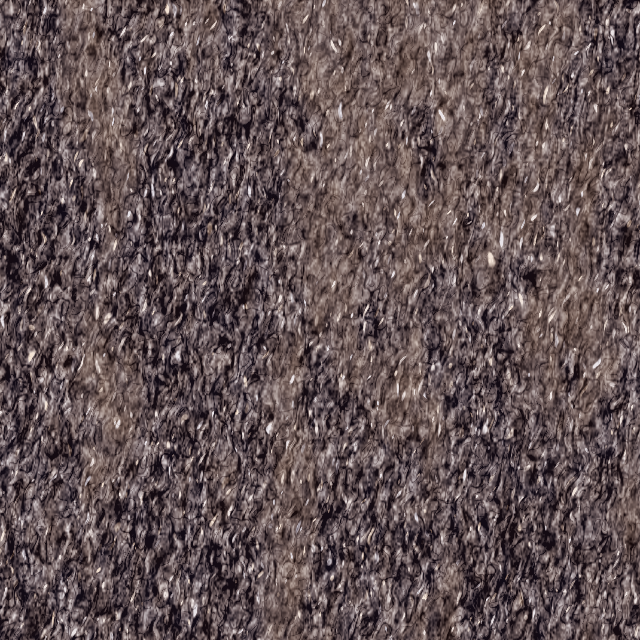
Give the GLSL for this texture, as a WebGL 1 fragment shader.

```glsl
precision highp float;
uniform vec2 u_resolution;

#define BODY_TONE 0.452
#define GRAIN_FREQ vec2(165.0, 62.0)
#define CRACK_FREQ vec2(112.0, 42.0)
#define FLECK_GRID vec2(90.0, 38.0)
#define FLECK_SHARE 0.34
#define FLECK_GAIN 0.38
#define CRACK_DEPTH 0.23
#define LEAN 0.14
#define DARK vec3(0.08, 0.04, 0.06)
#define MID vec3(0.46, 0.385, 0.38)
#define LIGHT vec3(0.93, 0.89, 0.875)

float hash(vec2 p) {
  return fract(sin(dot(p, vec2(127.1, 311.7))) * 43758.5453);
}

// Value noise, from -1 to 1
float noise(vec2 p) {
  vec2 cell = floor(p);
  vec2 f = fract(p);
  f = f * f * (3.0 - 2.0 * f);
  float low = mix(hash(cell), hash(cell + vec2(1.0, 0.0)), f.x);
  float high = mix(hash(cell + vec2(0.0, 1.0)), hash(cell + 1.0), f.x);
  return mix(low, high, f.y) * 2.0 - 1.0;
}

// Broad upright bands broken into smaller patches
float bands(vec2 p) {
  return 0.5 * noise(p * vec2(8.0, 1.6) + 3.7)
       + 0.45 * noise(p * vec2(15.0, 5.0) + 19.2)
       + 0.4 * noise(p * vec2(32.0, 13.0) + 41.5);
}

// Bends the fibres so that they wander around the upright
vec2 bend(vec2 p) {
  float slow = noise(p * vec2(24.0, 17.0) + 7.3);
  float quick = noise(p * vec2(75.0, 58.0) + 61.8);
  float lift = noise(p * vec2(60.0, 45.0) + 88.1);
  return p + vec2(0.006 * slow + 0.0034 * quick - LEAN * p.y, 0.006 * lift);
}

// Thin dark filaments along the zero lines of a noise field
float cracks(vec2 p) {
  float coarse = abs(noise(p * CRACK_FREQ + 13.4));
  float fine = abs(noise(p * CRACK_FREQ * 1.7 + 57.9));
  return max(1.0 - smoothstep(0.0, 0.28, coarse),
             0.7 - 0.7 * smoothstep(0.0, 0.22, fine));
}

// Scattered slender light grains: x is coverage, y is warmth
vec2 flecks(vec2 p, float density) {
  vec2 home = floor(p * FLECK_GRID);
  vec2 result = vec2(0.0);
  for (int j = -1; j <= 1; j++) {
    for (int i = -1; i <= 1; i++) {
      vec2 cell = home + vec2(float(i), float(j));
      vec2 jitter = vec2(hash(cell + 0.31), hash(cell + 5.77));
      vec2 offset = p - (cell + 0.1 + 0.8 * jitter) / FLECK_GRID;
      float angle = mix(-0.3, 0.45, hash(cell + 9.13));
      float c = cos(angle);
      float s = sin(angle);
      offset = vec2(c * offset.x - s * offset.y, s * offset.x + c * offset.y);
      float size = hash(cell + 23.6);
      vec2 radius = mix(vec2(0.0016, 0.004), vec2(0.0032, 0.012), size * size);
      float shape = 1.0 - smoothstep(0.55, 1.2, length(offset / radius));
      float present = step(hash(cell + 37.2), FLECK_SHARE * density);
      float cover = shape * present * mix(0.5, 1.2, hash(cell + 71.4));
      if (cover > result.x) result = vec2(cover, hash(cell + 93.8));
    }
  }
  return result;
}

// Stone colour for a tone
vec3 ramp(float tone) {
  vec3 shade = mix(DARK, MID, clamp((tone - 0.08) / 0.38, 0.0, 1.0));
  return mix(shade, LIGHT, clamp((tone - 0.46) / 0.47, 0.0, 1.0));
}

void main() {
  vec2 uv = gl_FragCoord.xy / u_resolution.y;
  float band = bands(uv);
  float calm = smoothstep(-0.3, 0.5, band);
  vec2 p = bend(uv);

  // Fibrous grain, quieter in the calm brown patches
  float grain = 0.20 * noise(p * GRAIN_FREQ)
              + 0.17 * noise(p * GRAIN_FREQ * 1.9 + 31.0)
              + 0.13 * noise(uv * vec2(430.0, 260.0) + 11.0);
  float tone = BODY_TONE + grain * mix(1.2, 0.75, calm) + 0.08 * band;
  tone -= CRACK_DEPTH * cracks(p) * mix(1.15, 0.7, calm);

  vec2 fleck = flecks(p + vec2(LEAN * 1.6 * 0.0, 0.0), mix(1.15, 0.85, calm));
  tone += FLECK_GAIN * fleck.x;

  // Warm patches, cool shadows, peach to bluish flecks
  float warmth = 0.5 * noise(p * vec2(70.0, 30.0) + 77.0) + 0.8 * (calm - 0.5);
  warmth = mix(warmth, fleck.y * 3.0 - 1.4, clamp(fleck.x, 0.0, 1.0));
  vec3 color = ramp(tone) + warmth * vec3(0.018, 0.0, -0.03);
  gl_FragColor = vec4(clamp(color, 0.0, 1.0), 1.0);
}
```
